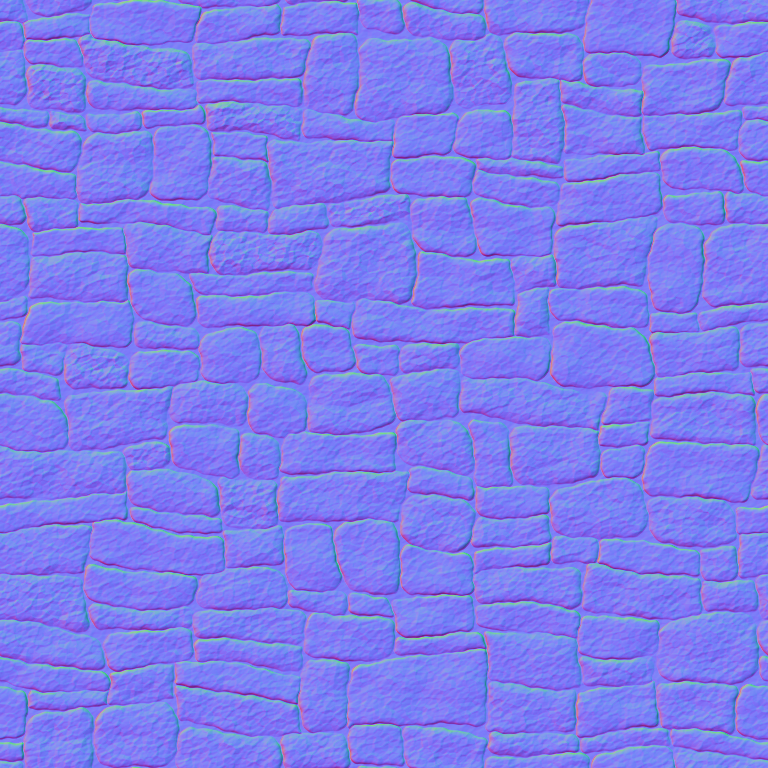
Reproduce this texture map procedurally as a three.js fragment shader.

```glsl
// Tangent-space normal map of a rough rubble stone wall, tileable.
varying vec2 vUv;

const vec2 GRID = vec2(8.0, 16.0);       // stones across and up, both even
const vec2 JITTER = vec2(0.72, 0.76);    // shift of the joints, in cells
const float GAP = 0.0006;                // half width of a joint
const float SHEAR = 0.17;                // slant of the stones
const float EDGE_HEIGHT = 0.0021;        // drop from stone to joint
const float DOME_HEIGHT = 0.0008;        // soft bulge of a stone
const float DOME_WIDTH = 0.012;
const float FACET = 0.0017;              // broad chipped planes
const float GRAIN = 0.0009;              // medium lumps
const float FINE = 0.00085;              // small pits
const float GRIT = 0.00050;              // smallest lumps
const float STEP = 0.0018;               // slope sampling distance
const vec3 FLAT_COLOR = vec3(0.492, 0.492, 0.975);
const float BLUE_FALL = 0.9;             // loss of blue on slopes
const float TAU = 6.2831853;

vec2 hash2(vec2 p) {
  vec3 q = fract(p.xyx * vec3(0.1031, 0.1030, 0.0973));
  q += dot(q, q.yzx + 33.33);
  return fract((q.xx + q.yz) * q.zy);
}

// Cellular noise: squared distance to the nearest point, centred on zero.
// The cells are tilted by a whole number of rows, so that they still tile.
float cellular(vec2 uv, vec2 period, float tilt) {
  vec2 p = uv * period - vec2(0.0, tilt * uv.x);
  vec2 cell = floor(p), f = p - cell;
  float nearest = 4.0;
  for (int j = -1; j <= 1; j++)
    for (int i = -1; i <= 1; i++) {
      vec2 o = vec2(float(i), float(j));
      vec2 d = o + hash2(mod(cell + o, period)) - f;
      nearest = min(nearest, dot(d, d));
    }
  return 0.25 - nearest;
}

// Layered sines that bend the joints.
vec2 warp(vec2 p) {
  vec2 w = 0.0060 * sin(TAU * (vec2(4.0, 3.0) * p.yx + vec2(2.0, -3.0) * p) + vec2(0.4, 2.1));
  w += 0.0017 * sin(TAU * (vec2(11.0, 9.0) * p.yx + vec2(-5.0, 7.0) * p) + vec2(1.7, 0.2));
  w += 0.0008 * sin(TAU * (vec2(31.0, 27.0) * p.yx + vec2(9.0, -13.0) * p));
  w += 0.0004 * sin(TAU * (vec2(73.0, 61.0) * p.yx + vec2(-17.0, 29.0) * p));
  return p + w;
}

vec2 corner(vec2 v) {
  return v + JITTER * (hash2(mod(v, GRID)) - 0.5);
}

// Interlocking rectangles: joints run through alternately across and up.
vec4 stoneRect(vec2 c) {
  vec2 a = corner(c), b = corner(c + vec2(1.0, 0.0));
  vec2 d = corner(c + vec2(0.0, 1.0)), e = corner(c + 1.0);
  return mod(c.x + c.y, 2.0) < 0.5 ? vec4(d.x, a.y, b.x, e.y) : vec4(a.x, b.y, e.x, d.y);
}

// Signed distance to the stone of one cell, and its random value.
vec2 stone(vec2 p, vec2 c) {
  vec4 box = stoneRect(c);
  vec2 k = hash2(mod(c, GRID) + 57.0);
  vec2 lo = box.xy / GRID, hi = box.zw / GRID;
  vec2 middle = 0.5 * (lo + hi);
  p += SHEAR * (k.yx - 0.5) * (p - middle).yx;
  // Some large stones are split in two.
  vec2 size = box.zw - box.xy;
  vec2 cut = mix(lo, hi, 0.3 + 0.4 * fract(k * 7.3));
  float side = 0.0;
  if (size.y > 1.1 && k.x > 0.55) {
    side = step(cut.y, p.y);
    if (side > 0.5) lo.y = cut.y; else hi.y = cut.y;
  } else if (size.x > 1.1 && k.y > 0.4) {
    side = step(cut.x, p.x);
    if (side > 0.5) lo.x = cut.x; else hi.x = cut.x;
  }
  vec2 halfSize = 0.5 * (hi - lo) - GAP;
  float radius = min(halfSize.x, halfSize.y) * mix(0.15, 0.65, k.y);
  vec2 q = abs(p - 0.5 * (lo + hi)) - halfSize + radius;
  float d = length(max(q, 0.0)) + min(max(q.x, q.y), 0.0) - radius;
  return vec2(d, fract(k.x * 5.3 + side * 0.37));
}

float height(vec2 uv) {
  vec2 p = warp(uv);
  vec2 cell = floor(p * GRID);
  vec2 best = vec2(1.0, 0.0);
  float second = 1.0;
  for (int j = -1; j <= 1; j++)
    for (int i = -1; i <= 1; i++) {
      vec2 s = stone(p, cell + vec2(float(i), float(j)));
      second = min(second, max(s.x, best.x));
      if (s.x < best.x) best = s;
    }
  float depth = max(min(-best.x, 0.5 * (second - best.x)), 0.0);
  float bevel = 1.0 - exp(-depth / mix(0.0014, 0.0034, best.y));
  float dome = 1.0 - exp(-depth / DOME_WIDTH);
  float rough = mix(0.4, 0.8, best.y) + 0.5 * smoothstep(0.9, 0.95, best.y);
  // Joints fade in and out along their length.
  float wear = 0.85 + 0.5 * sin(TAU * (7.0 * uv.x + 5.0 * uv.y)) * sin(TAU * (11.0 * uv.y - 4.0 * uv.x));

  // Surface layers, stretched across and slightly tilted.
  float surface = FACET * cellular(uv, vec2(13.0, 20.0), 5.0)
    + GRAIN * cellular(uv, vec2(42.0, 62.0), 16.0)
    - FINE * cellular(uv, vec2(92.0, 131.0), 40.0)
    + GRIT * cellular(uv, vec2(140.0, 190.0), 60.0);
  return bevel * (EDGE_HEIGHT * wear + rough * surface) + DOME_HEIGHT * dome + 0.45 * surface;
}

void main() {
  float h = height(vUv);
  vec2 slope = vec2(height(vUv + vec2(STEP, 0.0)) - h, h - height(vUv + vec2(0.0, STEP))) / STEP;
  vec2 n = slope * inversesqrt(1.0 + dot(slope, slope));
  vec3 color = FLAT_COLOR + vec3(0.5 * n, -BLUE_FALL * min(dot(n, n), 0.5));
  gl_FragColor = vec4(color, 1.0);
}
```
